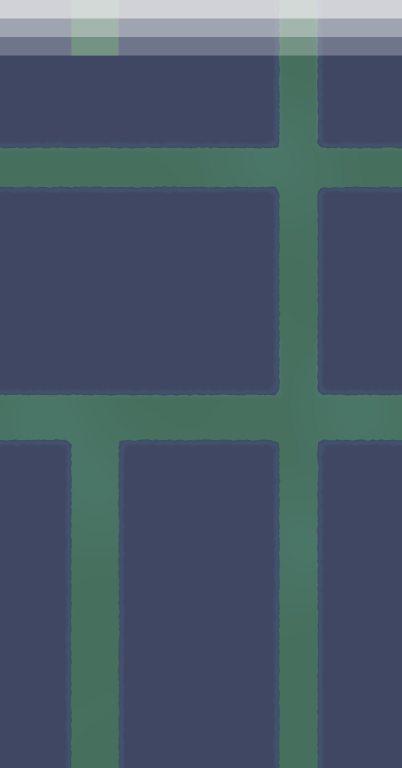
A Shadertoy shader for this pattern:

```glsl
const vec3 GROUND = vec3(0.252, 0.280, 0.388);
const vec3 FRINGE = vec3(0.262, 0.322, 0.428);
const vec3 ROAD = vec3(0.276, 0.436, 0.365);
const vec3 ROAD_GLOW = vec3(0.290, 0.462, 0.405);
const vec3 RIM = vec3(0.315, 0.460, 0.425);
const vec3 CREASE = vec3(0.215, 0.285, 0.355);
const vec3 HAZE = vec3(0.95);

// Roads: centre, half width; lengths are in canvas heights
const vec2 LEFT_ROAD = vec2(0.1237, 0.0308);
const vec2 RIGHT_ROAD = vec2(0.3887, 0.0249);
const vec2 UPPER_ROAD = vec2(0.7819, 0.0254);
const vec2 LOWER_ROAD = vec2(0.4564, 0.0293);
const float CORNER = 0.010;
const float FRINGE_WIDTH = 0.0065;
const float ROUGHNESS = 0.0016;

const float HAZE_STEP = 0.0241;
const float HAZE_ALPHA = 0.27;
const int HAZE_BANDS = 3;

const float GLOW_RADIUS = 0.075;
const vec2 GLOWS[5] = vec2[5](
    vec2(0.355, 0.785), vec2(0.050, 0.464), vec2(0.124, 0.368),
    vec2(0.385, 0.290), vec2(0.460, 0.460));

vec2 hashGradient(vec2 cell) {
    vec3 h = fract(cell.xyx * vec3(0.1031, 0.1030, 0.0973));
    h += dot(h, h.yzx + 33.33);
    float angle = 6.2832 * fract((h.x + h.y) * h.z);
    return vec2(cos(angle), sin(angle));
}

float gradientNoise(vec2 p) {
    vec2 i = floor(p), f = fract(p);
    vec2 u = f * f * f * (f * (f * 6.0 - 15.0) + 10.0);
    vec2 e = vec2(1.0, 0.0);
    float a = dot(hashGradient(i), f);
    float b = dot(hashGradient(i + e.xy), f - e.xy);
    float c = dot(hashGradient(i + e.yx), f - e.yx);
    float d = dot(hashGradient(i + e.xx), f - e.xx);
    return mix(mix(a, b, u.x), mix(c, d, u.x), u.y);
}

float strip(float x, vec2 road) {
    return abs(x - road.x) - road.y;
}

float smoothUnion(float a, float b) {
    float h = max(CORNER - abs(a - b), 0.0) / CORNER;
    return min(a, b) - 0.25 * CORNER * h * h;
}

float coverage(float d, float softness) {
    return 1.0 - smoothstep(-softness, softness, d);
}

void mainImage(out vec4 fragColor, in vec2 fragCoord) {
    float pixel = 1.0 / iResolution.y;
    vec2 p = fragCoord * pixel;

    // Road network
    float across = min(strip(p.y, UPPER_ROAD), strip(p.y, LOWER_ROAD));
    float leftRoad = strip(p.x, LEFT_ROAD);
    float branch = max(leftRoad, p.y - LOWER_ROAD.x);
    float roads = smoothUnion(across, strip(p.x, RIGHT_ROAD));
    roads = smoothUnion(roads, branch);

    // Ragged edges at two scales
    float rough = gradientNoise(p * 170.0) + 0.6 * gradientNoise(p * 60.0 + 7.0);
    float edge = roads + ROUGHNESS * rough;
    float fringeEdge = roads - FRINGE_WIDTH
        + 1.4 * ROUGHNESS * gradientNoise(p * 110.0 + 31.0);

    // Tint drifting along the roads
    float glow = 0.25 * gradientNoise(p * 9.0);
    for (int i = 0; i < 5; i++) {
        vec2 q = (p - GLOWS[i]) / GLOW_RADIUS;
        glow += exp(-dot(q, q));
    }
    vec3 roadColor = mix(ROAD, ROAD_GLOW, clamp(glow, 0.0, 1.0));

    // Pale rim under the upper edge of the crossing roads
    float upperSide = step(UPPER_ROAD.x, p.y)
        + step(LOWER_ROAD.x, p.y) * step(p.y, LOWER_ROAD.x + 0.1);
    float rim = upperSide * smoothstep(-0.006, -0.001, roads);
    roadColor = mix(roadColor, RIM, 0.55 * clamp(rim, 0.0, 1.0));

    // Ground, fringe, crease and road
    vec3 color = mix(GROUND, FRINGE, 0.85 * coverage(fringeEdge, 0.0014 + 0.5 * pixel));
    float crease = coverage(abs(edge - 0.0008) - 0.0007, pixel);
    float roadMask = coverage(edge, 0.8 * pixel);
    color = mix(color, roadColor, roadMask);
    float creaseAlpha = across < 0.01 ? 0.6 : 0.2;
    color = mix(color, CREASE, creaseAlpha * crease * (1.0 - roadMask));

    // Road stub behind the haze
    float hazeBase = 1.0 - float(HAZE_BANDS) * HAZE_STEP;
    float stub = coverage(leftRoad, 0.0015) * coverage(hazeBase - p.y, 0.5 * pixel);
    color = mix(color, ROAD, stub);

    // Stepped haze along the top
    float haze = 0.0;
    for (int i = 0; i < HAZE_BANDS; i++) {
        float base = hazeBase + float(i) * HAZE_STEP;
        haze += HAZE_ALPHA * coverage(base - p.y, 0.5 * pixel);
    }
    fragColor = vec4(mix(color, HAZE, haze), 1.0);
}
```
